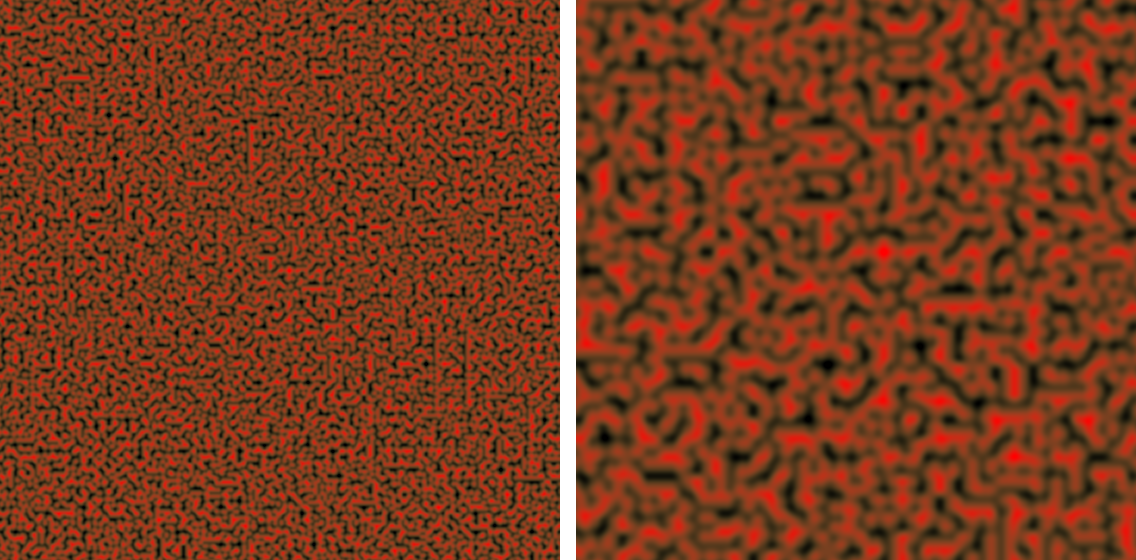
Left, the full canvas; right, a detail of the centre.
Give the GLSL for this pattern, as a WebGL 1 fragment shader.

```glsl
precision highp float;
// Fine maze-like grain of gradient noise, shaded from black through brown to red.

uniform vec2 u_resolution;

#define CELLS 90.0        // noise cells across the canvas
#define MEAN_LEVEL 0.47   // average tone
#define CONTRAST 0.81     // tone change per unit of noise
#define DIRECTIONS 8.0    // number of gradient directions
#define BLUE_SHARE 0.5    // blue relative to green

const float TAU = 6.2831853;

float hash(vec2 p) {
    vec3 q = fract(p.xyx * vec3(0.1031, 0.1030, 0.0973));
    q += dot(q, q.yzx + 33.33);
    return fract((q.x + q.y) * q.z);
}

// Unit gradient along one of the evenly spaced directions
vec2 gradient(vec2 node) {
    float angle = floor(hash(node) * DIRECTIONS) * TAU / DIRECTIONS;
    return vec2(cos(angle), sin(angle));
}

// Influence of one lattice node at an offset from it
float ramp(vec2 cell, vec2 local, vec2 corner) {
    return dot(gradient(cell + corner), local - corner);
}

float gradientNoise(vec2 p) {
    vec2 cell = floor(p);
    vec2 local = p - cell;
    vec2 fade = local * local * local * (local * (local * 6.0 - 15.0) + 10.0);
    float low = mix(ramp(cell, local, vec2(0.0, 0.0)),
                    ramp(cell, local, vec2(1.0, 0.0)), fade.x);
    float high = mix(ramp(cell, local, vec2(0.0, 1.0)),
                     ramp(cell, local, vec2(1.0, 1.0)), fade.x);
    return mix(low, high, fade.y);
}

// Red follows the tone; green and blue peak at mid tone
vec3 rustColor(float tone) {
    float green = tone * (1.0 - tone);
    return vec3(tone, green, green * BLUE_SHARE);
}

void main() {
    vec2 uv = gl_FragCoord.xy / min(u_resolution.x, u_resolution.y);
    float grain = gradientNoise(uv * CELLS + 17.0);
    float tone = clamp(MEAN_LEVEL + CONTRAST * grain, 0.0, 1.0);
    gl_FragColor = vec4(rustColor(tone), 1.0);
}
```
